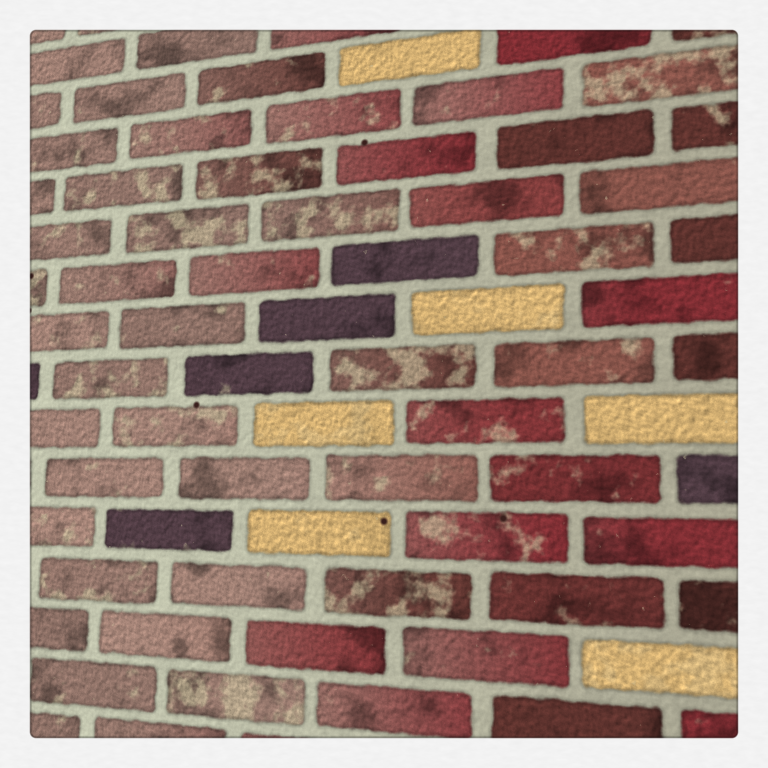
A WebGL 2 fragment shader for this texture:

```glsl
#version 300 es
precision highp float;
// A weathered running-bond brick wall seen at a slant inside a pale paper frame.
// A projective map turns the canvas into wall units (one brick, one course);
// hashes vary each brick and gradient noise roughens edges, clay and mortar.

uniform vec2 u_resolution;
out vec4 fragColor;

// Maps view coordinates to (bricks along, courses up, depth)
const mat3 WALL_VIEW = mat3(1.786, -0.19, 0.106,  -0.015, 5.491, -0.0476,  -0.5, -0.95, 1.0);
const vec2 VIEW_CENTER = vec2(0.521, 0.453);
const float VIEW_SCALE = 2.56;

const float BRICK_ASPECT = 3.0;              // brick length in course heights
const vec2 BRICK_HALF = vec2(1.345, 0.39);
const float BRICK_ROUND = 0.09;
const float EDGE_ROUGHNESS = 0.045;
const float TAN_SHARE = 0.08;
const float SLATE_SHARE = 0.12;
const float PIT_SHARE = 0.025;

const float FRAME_HALF = 0.461;
const float FRAME_ROUND = 0.008;

const vec3 PAPER = vec3(0.95);
const vec3 MORTAR_PALE = vec3(0.76, 0.77, 0.68);
const vec3 MORTAR_DIM = vec3(0.67, 0.66, 0.58);
const vec3 LIME = vec3(0.76, 0.72, 0.59);
const vec3 TAUPE = vec3(0.54, 0.43, 0.39);
const vec3 PINK = vec3(0.65, 0.52, 0.47);
const vec3 BROWN = vec3(0.37, 0.20, 0.18);
const vec3 RED = vec3(0.50, 0.18, 0.20);
const vec3 ROSE = vec3(0.53, 0.33, 0.29);
const vec3 TAN = vec3(0.83, 0.69, 0.45);
const vec3 SLATE = vec3(0.32, 0.24, 0.27);

// Two random values from 0 to 1 for an integer cell
vec2 hash2(vec2 cell) {
    uvec2 q = uvec2(ivec2(cell) + 4096) * 1664525u + 1013904223u;
    q.x += q.y * 1664525u;
    q.y += q.x * 1664525u;
    q ^= q >> 16u;
    q.x += q.y * 1664525u;
    q.y += q.x * 1664525u;
    q ^= q >> 16u;
    return vec2(q & 65535u) / 65535.0;
}

float corner(vec2 cell, vec2 offset) {
    return dot(hash2(cell) * 2.0 - 1.0, offset);
}

float gradientNoise(vec2 p) {
    vec2 i = floor(p), f = fract(p), e = vec2(1.0, 0.0);
    vec2 s = f * f * f * (f * (f * 6.0 - 15.0) + 10.0);
    return mix(mix(corner(i, f), corner(i + e, f - e), s.x),
               mix(corner(i + e.yx, f - e.yx), corner(i + 1.0, f - 1.0), s.x), s.y);
}

float fbm(vec2 p) {
    float sum = 0.0, amplitude = 1.0;
    for (int i = 0; i < 4; i++) {
        sum += amplitude * gradientNoise(p);
        p = mat2(1.6, 1.2, -1.2, 1.6) * p + 7.3;
        amplitude *= 0.5;
    }
    return sum;
}

float roundedBox(vec2 p, vec2 halfSize, float radius) {
    vec2 q = abs(p) - halfSize + radius;
    return length(max(q, 0.0)) + min(max(q.x, q.y), 0.0) - radius;
}

// Clay colour: paler to the left, with odd bricks, scorching and lime stains
vec3 brickColor(vec2 id, vec2 local, vec2 wall, float across) {
    vec2 kind = hash2(id), wear = hash2(id + 137.0);
    vec3 fresh = mix(BROWN, RED, smoothstep(0.2, 0.5, kind.x));
    fresh = mix(fresh, ROSE, smoothstep(0.65, 0.9, kind.x));
    vec3 worn = mix(TAUPE, PINK, kind.x);
    vec3 clay = mix(worn, fresh, smoothstep(0.25, 0.72, across + (wear.x - 0.5) * 0.35));
    bool isTan = kind.y < TAN_SHARE;
    if (isTan) clay = TAN;
    else if (kind.y < SLATE_SHARE) clay = SLATE;

    vec2 patchPos = wall + id * 3.7;
    float scorch = fbm(patchPos * 1.3) + local.x * (wear.x - 0.5) * 0.6;
    clay *= 1.0 - (isTan ? 0.08 : 0.32) * smoothstep(0.0, 0.55, scorch);
    float stain = fbm(patchPos * 1.9 + 19.0) + wear.y * 0.8 - 0.6;
    return mix(clay, LIME, (isTan ? 0.2 : 0.65) * smoothstep(0.0, 0.4, stain));
}

vec3 brickWall(vec2 uv) {
    vec3 h = WALL_VIEW * vec3((uv - VIEW_CENTER) * VIEW_SCALE, 1.0);
    vec2 bond = h.xy / h.z;
    vec2 wall = bond * vec2(BRICK_ASPECT, 1.0);

    // Running bond: every other course slides by half a brick
    float course = floor(bond.y + 0.5);
    float along = bond.x - 0.5 * mod(course, 2.0);
    vec2 id = vec2(floor(along), course);
    vec2 local = vec2((fract(along) - 0.5) * BRICK_ASPECT, bond.y - course);
    vec2 jitter = hash2(id + 59.0) - 0.5;
    float d = roundedBox(local - jitter * vec2(0.06, 0.03),
                         BRICK_HALF + jitter.yx * vec2(0.08, 0.04), BRICK_ROUND);
    d += EDGE_ROUGHNESS * fbm(wall * 3.5);

    // Surface grain, lit from the upper left
    float grain = fbm(wall * 9.0);
    float relief = grain - fbm(wall * 9.0 + vec2(-0.3, 0.4));
    float soft = 0.02 + 10.0 / u_resolution.y;

    vec3 mortar = mix(MORTAR_PALE, MORTAR_DIM, smoothstep(0.1, 0.95, uv.x));
    mortar *= 1.0 + 0.06 * fbm(wall * 1.7) + 0.05 * grain + 0.05 * relief;
    mortar *= 1.0 - 0.18 * (1.0 - smoothstep(0.0, 0.08, d));
    vec2 pitCell = floor(wall), pit = hash2(pitCell + 311.0);
    float pitDist = length(fract(wall) - 0.2 - 0.6 * pit) - 0.06;
    float isPit = step(hash2(pitCell + 523.0).x, PIT_SHARE);

    vec3 clay = brickColor(id, local, wall, uv.x);
    clay *= 1.0 + 0.16 * grain + 0.14 * relief;
    clay *= 1.0 - 0.2 * smoothstep(-0.09, 0.0, d);
    clay = mix(clay, LIME, 0.5 * smoothstep(0.5, 0.8, fbm(wall * 6.0 + 41.0)));
    vec3 color = mix(clay, mortar, smoothstep(-soft, soft, d));
    return mix(color, BROWN * 0.6, isPit * (1.0 - smoothstep(-soft, soft, pitDist)));
}

void main() {
    vec2 uv = gl_FragCoord.xy / u_resolution;
    float pixel = 1.0 / u_resolution.y;
    float frame = roundedBox(uv - 0.5, vec2(FRAME_HALF), FRAME_ROUND);
    vec3 paper = PAPER + 0.018 * fbm(uv * vec2(60.0, 140.0));
    vec3 color = brickWall(uv) * (1.0 - 0.35 * smoothstep(-0.004, 0.0, frame));
    fragColor = vec4(mix(color, paper, smoothstep(-pixel, pixel, frame)), 1.0);
}
```
